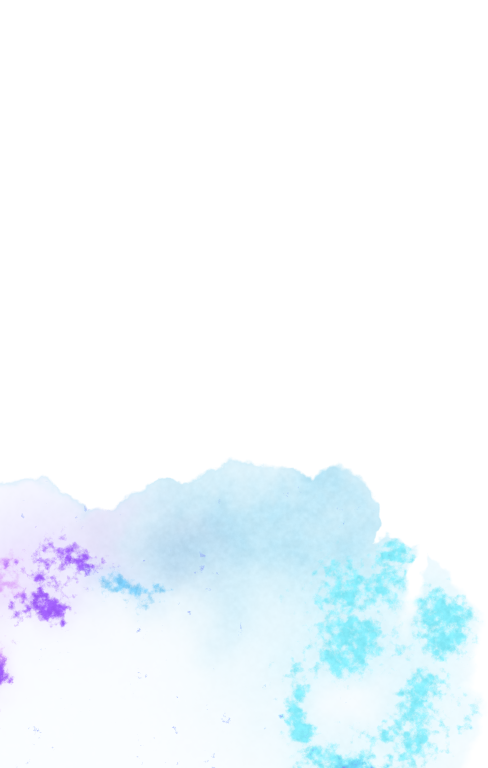
A Shadertoy shader for this background:

```glsl
// Watercolour cloud of pale blue, cyan and violet along the foot of white paper.

const vec3 PAPER = vec3(1.0);
const vec3 MILK = vec3(0.982, 0.992, 1.0);
const vec3 LAVENDER = vec3(0.935, 0.92, 1.0);
const vec3 PINK = vec3(0.93, 0.85, 0.97);
const vec3 SKY = vec3(0.74, 0.905, 0.97);
const vec3 SLATE = vec3(0.70, 0.82, 0.92);
const vec3 ICE = vec3(0.86, 0.96, 0.995);
const vec3 CYAN = vec3(0.50, 0.925, 0.985);
const vec3 AZURE = vec3(0.40, 0.78, 0.96);
const vec3 VIOLET = vec3(0.62, 0.36, 0.98);
const vec3 ORCHID = vec3(0.86, 0.62, 0.98);

// Ellipses that make up the cloud: centre, radii (canvas width = 1)
const vec4 LOBES[9] = vec4[9](
    vec4(0.035, 0.41, 0.175, 0.185), vec4(0.225, 0.34, 0.19, 0.19),
    vec4(0.34, 0.405, 0.175, 0.185), vec4(0.51, 0.42, 0.205, 0.218),
    vec4(0.685, 0.487, 0.09, 0.13), vec4(0.79, 0.29, 0.17, 0.185),
    vec4(0.89, 0.26, 0.105, 0.135), vec4(0.83, 0.10, 0.16, 0.17),
    vec4(0.40, 0.15, 0.55, 0.38));

// Patches of granulated cyan: centre, radii
const vec4 CYAN_PATCHES[8] = vec4[8](
    vec4(0.75, 0.35, 0.13, 0.09), vec4(0.90, 0.29, 0.09, 0.09),
    vec4(0.72, 0.25, 0.10, 0.06), vec4(0.88, 0.15, 0.08, 0.13),
    vec4(0.615, 0.11, 0.045, 0.12), vec4(0.68, 0.01, 0.11, 0.05),
    vec4(0.84, 0.04, 0.10, 0.07), vec4(0.81, 0.44, 0.06, 0.035));

float hash(vec2 p) {
    vec3 q = fract(p.xyx * 0.1031);
    q += dot(q, q.yzx + 33.33);
    return fract((q.x + q.y) * q.z);
}

float noise(vec2 p) {
    vec2 i = floor(p), f = fract(p);
    f = f * f * (3.0 - 2.0 * f);
    return mix(mix(hash(i), hash(i + vec2(1, 0)), f.x),
               mix(hash(i + vec2(0, 1)), hash(i + vec2(1, 1)), f.x), f.y);
}

float fbm(vec2 p) {
    float sum = 0.0, amp = 0.5;
    for (int i = 0; i < 5; i++) {
        sum += amp * noise(p);
        p = mat2(1.6, 1.2, -1.2, 1.6) * p + 17.3;
        amp *= 0.5;
    }
    return sum;
}

float ellipse(vec2 p, vec4 e) {
    return (length((p - e.xy) / e.zw) - 1.0) * min(e.z, e.w);
}

// Soft bump: 1 at the centre, fading past the radii
float glow(vec2 p, vec4 e) {
    vec2 d = (p - e.xy) / e.zw;
    return exp(-dot(d, d));
}

// Pigment that settles in grains where the glow is strong
float grains(float density, float grain) {
    return smoothstep(0.0, 0.34, grain + density * 0.5 - 0.72);
}

// Signed distance to the cloud, with a narrow bay cut into its right side
float cloud(vec2 p) {
    float d = 1e3;
    for (int i = 0; i < 9; i++) d = min(d, ellipse(p, LOBES[i]));
    vec2 q = p - vec2(0.855, 0.405);
    q.x -= 0.2 * q.y;
    return max(d, -ellipse(q, vec4(0.0, 0.0, 0.014, 0.065)));
}

void mainImage(out vec4 fragColor, in vec2 fragCoord) {
    vec2 p = fragCoord / iResolution.x;
    float pixel = 1.0 / iResolution.x;

    // Ragged coast and slowly wandering washes
    vec2 wander = vec2(fbm(p * 9.0), fbm(p * 9.0 + 40.0)) - 0.48;
    vec2 ragged = vec2(fbm(p * 30.0 + 7.0), fbm(p * 30.0 + 80.0)) - 0.48;
    float d = cloud(p + wander * 0.04 + ragged * 0.034);
    vec2 w = p + wander * 0.12;
    float grain = 0.5 * fbm(p * 28.0) + 0.6 * fbm(p * 85.0 + 5.0) - 0.03;
    float mottle = fbm(p * 18.0 + 11.0);

    // Broad wet washes
    vec3 col = MILK;
    col = mix(col, LAVENDER, 0.9 * glow(w, vec4(0.05, 0.46, 0.22, 0.13)));
    col = mix(col, PINK, 0.6 * glow(w, vec4(0.215, 0.49, 0.06, 0.07)));
    col = mix(col, ICE, 0.7 * glow(w, vec4(0.72, 0.25, 0.24, 0.27)));
    float sky = glow(w, vec4(0.47, 0.51, 0.22, 0.14)) + glow(w, vec4(0.68, 0.50, 0.10, 0.13));
    col = mix(col, SKY, min(sky, 1.0) * (0.45 + 0.9 * mottle));
    col = mix(col, SLATE, 0.6 * glow(w, vec4(0.39, 0.46, 0.10, 0.07)));
    col = mix(col, SKY, 0.4 * glow(w, vec4(0.49, 0.33, 0.06, 0.09)));
    col = mix(col, MILK, 0.8 * glow(w, vec4(0.72, 0.145, 0.075, 0.055)));

    // Granulated cyan over a faint stain
    float cyan = 0.0;
    for (int i = 0; i < 8; i++) cyan = max(cyan, glow(w, CYAN_PATCHES[i]));
    col = mix(col, CYAN, 0.12 * cyan + 0.8 * grains(cyan, grain));
    col = mix(col, AZURE, 0.7 * grains(glow(w, vec4(0.68, 0.0, 0.07, 0.025)), grain));

    // Blue, orchid and violet flecks on the left
    float blue = glow(w, vec4(0.255, 0.378, 0.08, 0.045));
    col = mix(col, AZURE, 0.7 * grains(blue, grain) + 0.15 * blue);
    float orchid = max(glow(w, vec4(0.0, 0.385, 0.05, 0.06)), glow(w, vec4(0.0, 0.24, 0.04, 0.08)));
    col = mix(col, ORCHID, 0.7 * grains(orchid, grain) + 0.12 * orchid);
    float violet = max(glow(w, vec4(0.07, 0.355, 0.06, 0.035)), glow(w, vec4(0.01, 0.22, 0.035, 0.05)));
    violet = max(violet, 0.7 * glow(w, vec4(0.14, 0.41, 0.13, 0.05)));
    col = mix(col, VIOLET, 0.9 * grains(violet, grain) + 0.1 * violet);

    // Paper tooth and a thin rim where the pigment dried
    col -= 0.25 * (1.0 - col.r) * (fbm(p * 110.0) - 0.48);
    float rim = exp(-abs(d + 0.004) / 0.005) * smoothstep(0.40, 0.52, p.y);
    col = mix(col, SKY, 0.4 * rim * smoothstep(0.38, 0.58, mottle + 0.1));

    // Hard upper coast, softer fade at the lower right
    float soft = mix(0.018, 0.004, smoothstep(0.25, 0.45, p.y)) + pixel;
    float cover = 1.0 - smoothstep(-soft, pixel, d);
    fragColor = vec4(clamp(mix(PAPER, col, cover), 0.0, 1.0), 1.0);
}
```
